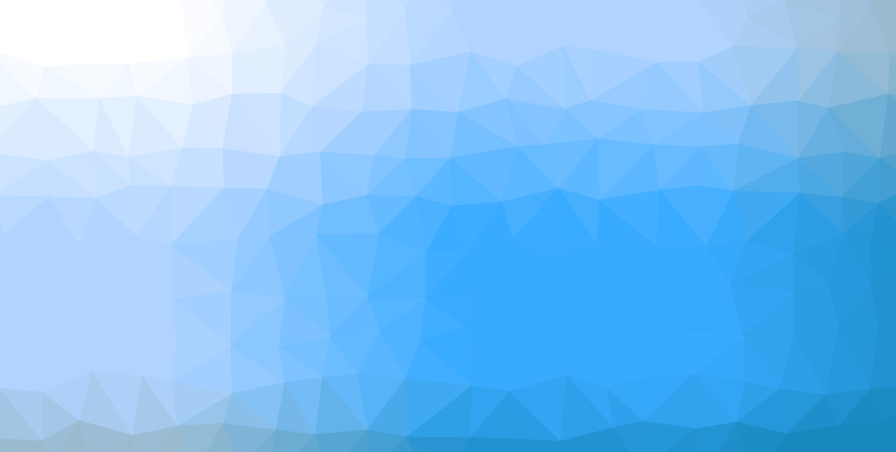
Write a WebGL 2 fragment shader that draws this background.

```glsl
#version 300 es
precision highp float;
// Low-poly backdrop: a jittered grid is split into triangles along the shorter
// diagonal, and each triangle takes one flat colour from a smooth field
// (white to sky to azure, dimmed at the right and lower edges).

uniform vec2 u_resolution;
out vec4 outColor;

const vec2 CELLS = vec2(19.2, 9.65);       // grid cells across and down
const vec2 GRID_SHIFT = vec2(0.1, -0.175); // phase of the grid
const float JITTER = 0.5;                  // spread of the corners, in cells
const vec2 RAMP_X = vec2(0.20, 0.51);      // left-to-right colour step
const vec2 RAMP_Y = vec2(0.12, 0.51);      // top-to-bottom colour step
const vec2 DIM_X = vec2(0.79, 1.0);        // dimming near the right edge
const vec2 DIM_Y = vec2(0.85, 1.0);        // dimming near the lower edge
const vec3 WHITE = vec3(1.0);
const vec3 SKY = vec3(0.69, 0.83, 1.0);
const vec3 AZURE = vec3(0.22, 0.67, 1.0);
const vec3 DIM_AMOUNT = vec3(0.09, 0.10, 0.19);
const float MAX_DIM = 1.35;

vec2 hash2(vec2 p) {
    vec2 q = vec2(dot(p, vec2(127.1, 311.7)), dot(p, vec2(269.5, 183.3)));
    return fract(sin(q) * 43758.5453);
}

float ramp(vec2 range, float x) {
    return clamp((x - range.x) / (range.y - range.x), 0.0, 1.0);
}

// Smooth colour field; uv starts at the upper left
vec3 fieldColor(vec2 uv) {
    float level = ramp(RAMP_X, uv.x) + ramp(RAMP_Y, uv.y);
    vec3 color = mix(WHITE, SKY, min(level, 1.0));
    color = mix(color, AZURE, max(level - 1.0, 0.0));
    float dim = min(ramp(DIM_X, uv.x) + ramp(DIM_Y, uv.y), MAX_DIM);
    return color - DIM_AMOUNT * dim;
}

vec2 corner(vec2 id) {
    return id + (hash2(id) - 0.5) * JITTER;
}

// Signed distance to the line a-b, negative on its inner side
float edgeDistance(vec2 p, vec2 a, vec2 b) {
    vec2 e = normalize(b - a);
    return e.y * (p.x - a.x) - e.x * (p.y - a.y);
}

// Triangle colour in rgb, weighted by its antialiased coverage in a
vec4 facet(vec2 p, vec2 a, vec2 b, vec2 c, float pixel) {
    float d = max(edgeDistance(p, a, b),
                  max(edgeDistance(p, b, c), edgeDistance(p, c, a)));
    float coverage = clamp(0.5 - d / pixel, 0.0, 1.0);
    vec2 center = (a + b + c) / 3.0;
    return vec4(fieldColor((center - GRID_SHIFT) / CELLS), 1.0) * coverage;
}

void main() {
    vec2 uv = gl_FragCoord.xy / u_resolution;
    uv.y = 1.0 - uv.y;
    vec2 p = uv * CELLS + GRID_SHIFT;
    float pixel = CELLS.y / u_resolution.y;
    vec4 sum = vec4(0.0);

    // Gather the facets of the surrounding cells
    for (int j = -1; j <= 1; j++) {
        for (int i = -1; i <= 1; i++) {
            vec2 id = floor(p) + vec2(i, j);
            vec2 a = corner(id);
            vec2 b = corner(id + vec2(1.0, 0.0));
            vec2 c = corner(id + vec2(1.0, 1.0));
            vec2 d = corner(id + vec2(0.0, 1.0));
            if (distance(a, c) < distance(b, d)) {
                sum += facet(p, a, b, c, pixel) + facet(p, a, c, d, pixel);
            } else {
                sum += facet(p, a, b, d, pixel) + facet(p, b, c, d, pixel);
            }
        }
    }
    outColor = vec4(sum.rgb / max(sum.a, 0.001), 1.0);
}
```
